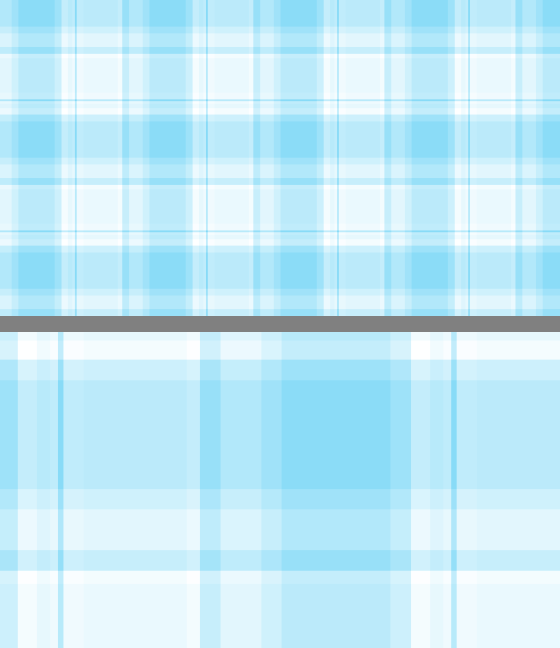
Top: the whole. Bottom: its middle third, enlarged.
A Shadertoy shader for this pattern:

```glsl
// Pale blue woven plaid: one stripe sequence crossed with itself.

const float REPEAT = 0.4148;                      // size of a repeat, in canvas heights
const vec2 PHASE = vec2(0.1947, 0.2227);          // start of the first repeat
const vec3 DYE = vec3(0.455, 0.137, 0.030);       // light absorbed by the darkest stripe
const int STRIPES = 12;

// Stripe widths in thread counts, and dye strength of each stripe.
const float THREADS = 179.2;
const float WIDTHS[STRIPES] = float[](
    8.7, 6.0, 3.6, 2.5, 9.2, 47.0, 6.0, 9.4, 18.6, 9.2, 49.6, 9.4);
const float STRENGTHS[STRIPES] = float[](
    0.01, 0.23, 0.10, 1.05, 0.08, 0.18, 0.02, 0.78, 0.32, 0.64, 1.00, 0.68);

// Coverage of a repeating stripe, smoothed over one pixel.
float stripe(float position, float start, float width, float pixel)
{
    float offset = position - start - 0.5 * width;
    float fromCenter = abs(fract(offset / THREADS + 0.5) - 0.5) * THREADS;
    return clamp((0.5 * width - fromCenter) / pixel + 0.5, 0.0, 1.0);
}

// Dye strength of the whole stripe sequence along one axis.
float sett(float position, float pixel)
{
    float start = 0.0;
    float dye = 0.0;
    for (int i = 0; i < STRIPES; i++)
    {
        dye += STRENGTHS[i] * stripe(position, start, WIDTHS[i], pixel);
        start += WIDTHS[i];
    }
    return dye;
}

void mainImage(out vec4 fragColor, in vec2 fragCoord)
{
    float threadsPerHeight = THREADS / REPEAT;
    vec2 threads = (fragCoord / iResolution.y - PHASE) * threadsPerHeight;
    float pixel = threadsPerHeight / iResolution.y;

    // Warp and weft each contribute half of the cloth's color.
    float warp = sett(threads.x, pixel);
    float weft = sett(threads.y, pixel);
    vec3 color = 1.0 - DYE * mix(warp, weft, 0.5);

    fragColor = vec4(color, 1.0);
}
```
